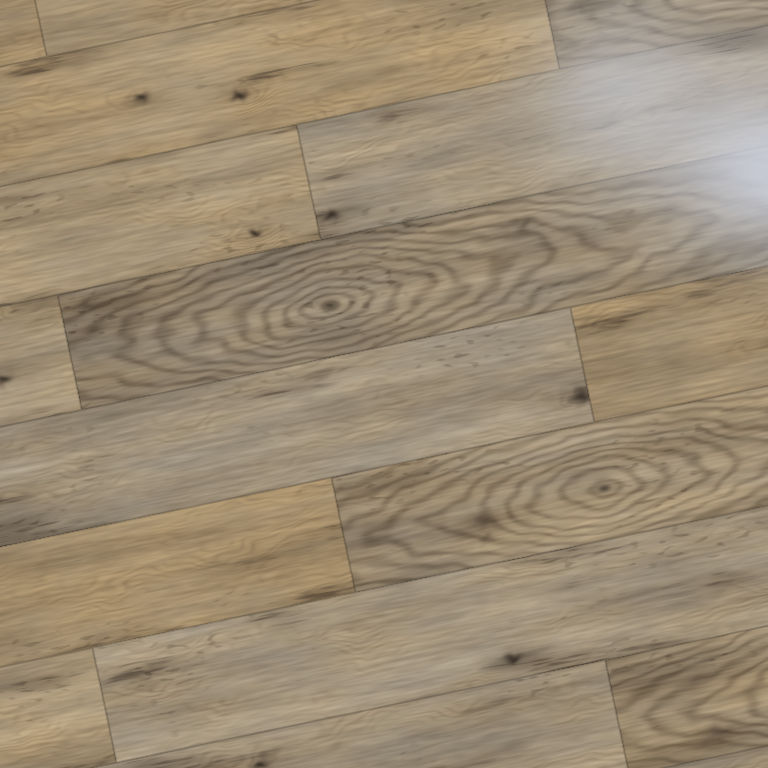
This texture is drawn by a Shadertoy shader. Its source:

```glsl
// Slanted oak floor planks with grain, growth rings, knots, dark streaks and a window glare.

const float TILT = 0.207;            // slope of the boards, radians
const float PLANK_WIDTH = 0.153;
const float PLANK_LENGTH = 1.0;
const float FIRST_EDGE = -0.0244;    // across position of row 0
const float FIRST_JOINT = 0.15;      // along position of the joint in row 0
const float ROW_STAGGER = 0.35;
const float RING_SPACING = 0.0105;
const vec2 RING_CENTRE = vec2(0.345, 0.066);
const float SEAM_WIDTH = 0.0011;
const int KNOTS_PER_PLANK = 2;

const vec3 DARK_WOOD = vec3(0.40, 0.35, 0.285);
const vec3 LIGHT_WOOD = vec3(0.72, 0.665, 0.57);
const vec3 INK = vec3(0.20, 0.165, 0.14);
const vec3 WARM_TINT = vec3(1.05, 0.985, 0.87);
const vec3 GREY_TINT = vec3(0.985, 1.0, 1.03);
const vec3 GLARE = vec3(0.80, 0.82, 0.87);

vec2 hash22(vec2 p) {
    vec3 q = fract(p.xyx * vec3(0.1031, 0.1030, 0.0973));
    q += dot(q, q.yzx + 33.33);
    return fract((q.xx + q.yz) * q.zy);
}

float cornerRamp(vec2 cell, vec2 offset) {
    float angle = 6.2832 * hash22(cell).x;
    return dot(vec2(cos(angle), sin(angle)), offset);
}

// Gradient noise, about -0.7 to 0.7
float noise(vec2 p) {
    vec2 i = floor(p), f = p - i, e = vec2(1.0, 0.0);
    vec2 u = f * f * f * (f * (f * 6.0 - 15.0) + 10.0);
    return mix(mix(cornerRamp(i, f), cornerRamp(i + e.xy, f - e.xy), u.x),
               mix(cornerRamp(i + e.yx, f - e.yx), cornerRamp(i + e.xx, f - e.xx), u.x), u.y);
}

float fbm(vec2 p) {
    float sum = 0.0, amp = 0.8;
    for (int i = 0; i < 4; i++) {
        sum += amp * noise(p);
        p = p * 2.03 + 17.1;
        amp *= 0.55;
    }
    return sum;
}

float glow(vec2 p, vec2 centre, vec2 radius) {
    vec2 d = (p - centre) / radius;
    return exp(-dot(d, d));
}

// p: position inside the plank; id: row and piece
vec3 plankColor(vec2 p, vec2 id) {
    vec2 rnd = hash22(id * 7.0 + 90.0);
    vec2 q = p + floor(rnd * 40.0) * 3.0 + 20.0;
    float ringed = mod(id.x, 2.0) * step(abs(id.y), 0.5);
    float patches = fbm(q * vec2(5.0, 18.0));

    // Growth field: wavy lines, or ellipses that flatten away from a centre
    float wobble = noise(q * vec2(9.0, 24.0)) + 0.4 * noise(q * vec2(28.0, 60.0));
    vec2 d = p - RING_CENTRE;
    d.x *= 0.46 / (1.0 + 2.6 * abs(d.x));
    float rings = length(d) + 0.010 * wobble;
    float growth = mix(p.y + 0.035 * wobble, rings, ringed) / RING_SPACING;

    // Knots push the grain aside
    float knot = ringed * glow(p, RING_CENTRE, vec2(0.009, 0.005)) * 0.8;
    float halo = 0.0;
    for (int i = 0; i < KNOTS_PER_PLANK; i++) {
        vec2 h = hash22(id * 5.0 + float(i) * 13.7 + 40.0);
        vec2 centre = vec2(h.x, mix(0.15, 0.85, h.y) * PLANK_WIDTH);
        float size = mix(0.004, 0.010, fract(h.x * 17.0 + h.y * 9.0));
        vec2 k = p - centre + 0.007 * vec2(wobble, noise(q * 70.0));
        knot += (1.0 - 0.6 * ringed) * glow(k, vec2(0.0), vec2(1.5, 0.85) * size);
        halo += glow(k, vec2(0.0), vec2(6.0, 1.8) * size);
        growth += 3.0 * (1.0 - ringed) * glow(k, vec2(0.0), vec2(0.045, 0.018));
    }

    // Layers of tone, from broad bands to fine fibres
    float lines = pow(0.5 + 0.5 * sin(6.2832 * growth), 2.0);
    float lineStrength = mix(0.15 * smoothstep(-0.15, 0.4, patches), 0.32, ringed);
    float fibres = noise(q * vec2(14.0, 210.0)) + 0.6 * noise(q * vec2(40.0, 330.0));
    float bands = fbm(q * vec2(2.2, 24.0) + 5.0);
    float tone = 0.69 + 0.14 * (rnd.x - 0.5) + 0.36 * bands + 0.22 * fibres;
    tone += 0.15 * patches - lineStrength * lines - 0.22 * halo;
    tone -= 0.16 * ringed * smoothstep(0.30, 0.02, p.x);

    // Ragged dark streaks gather near the long edges
    float border = smoothstep(0.22, 0.5, abs(p.y / PLANK_WIDTH - 0.5));
    float streak = fbm(q * vec2(3.2, 21.0) + 31.0) + 0.20 * border + 0.16 * fibres;
    streak = smoothstep(0.24, 0.68, streak) * (1.0 - 0.6 * ringed);
    float flecks = smoothstep(0.18, 0.45, noise(q * vec2(55.0, 170.0)));
    flecks *= smoothstep(0.02, 0.4, fbm(q * vec2(4.0, 12.0) + 63.0));
    tone -= 0.38 * streak + 0.28 * flecks;

    vec3 color = mix(DARK_WOOD, LIGHT_WOOD, clamp(tone, -0.1, 1.08));
    float warmth = clamp(0.15 + 0.75 * rnd.y - 0.35 * ringed + 0.5 * patches, 0.0, 1.0);
    color *= mix(GREY_TINT, WARM_TINT, warmth);
    float ink = 0.85 * knot + 0.45 * streak * smoothstep(-0.1, 0.5, fibres + patches);
    return mix(color, INK, clamp(ink, 0.0, 0.9));
}

void mainImage(out vec4 fragColor, in vec2 fragCoord) {
    vec2 uv = fragCoord / iResolution.y;
    float pixel = 1.0 / iResolution.y;

    // Board layout
    vec2 axis = vec2(cos(TILT), sin(TILT));
    vec2 floorPos = vec2(dot(uv, axis), dot(uv, vec2(-axis.y, axis.x)) - FIRST_EDGE);
    float row = floor(floorPos.y / PLANK_WIDTH);
    float along = floorPos.x - fract(FIRST_JOINT + ROW_STAGGER * row) * PLANK_LENGTH;
    float piece = floor(along / PLANK_LENGTH);
    vec2 p = vec2(along - piece * PLANK_LENGTH, floorPos.y - row * PLANK_WIDTH);
    vec3 color = plankColor(p, vec2(row, piece));

    // Thin soft seams
    vec2 gap = min(p, vec2(PLANK_LENGTH, PLANK_WIDTH) - p);
    float seam = 1.0 - smoothstep(0.0, SEAM_WIDTH + pixel, min(gap.x, gap.y));
    color *= 1.0 - 0.22 * seam;

    // Window reflection
    float glare = 0.85 * glow(uv, vec2(1.03, 0.77), vec2(0.16, 0.10));
    glare += 0.42 * glow(uv, vec2(0.79, 0.88), vec2(0.10, 0.11));
    glare += 0.28 * glow(uv, vec2(0.95, 0.90), vec2(0.18, 0.13));
    color = mix(color, GLARE, min(glare, 0.9));

    fragColor = vec4(color, 1.0);
}
```
